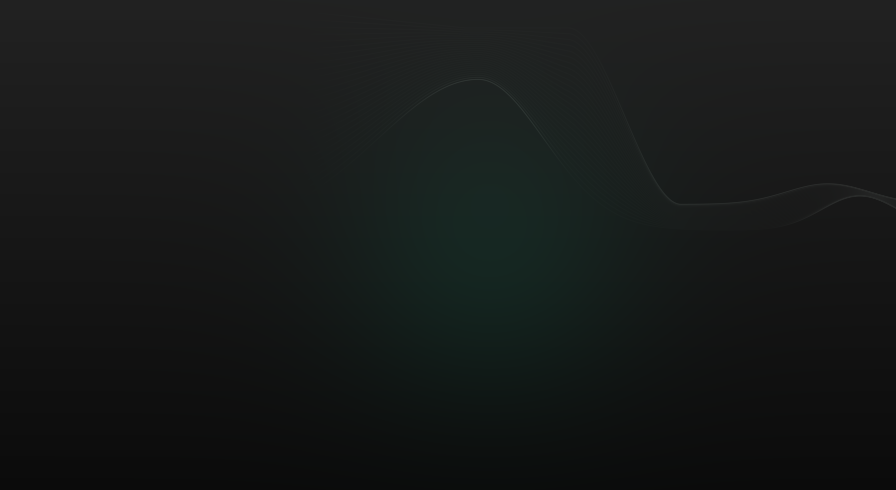
Write a Shadertoy shader that draws this background.

```glsl
float bell(float x, float center, float width) {
    float t = (x - center) / width;
    return exp(-t * t);
}

// Lower edge of the ribbon: a lopsided crest, then a small swell
float lowerEdge(float x) {
    float crestWidth = x < 0.976 ? 0.29 : 0.189;
    return 0.53 + 0.308 * bell(x, 0.976, crestWidth) + 0.07 * bell(x, 1.755, 0.11);
}

// Upper edge of the ribbon: a high shelf falling into a shallow trough
float upperEdge(float x) {
    float shelf = 0.36 * (1.0 - smoothstep(1.16, 1.39, x));
    return 0.583 + shelf + 0.042 * bell(x, 1.69, 0.12) + 0.1 * max(0.95 - x, 0.0);
}

// Soft strands spread evenly between the two edges
float ribbon(vec2 p) {
    const int STRANDS = 26;
    float stepX = 0.002;
    float low = lowerEdge(p.x);
    float high = upperEdge(p.x);
    float lowSlope = (lowerEdge(p.x + stepX) - low) / stepX;
    float highSlope = (upperEdge(p.x + stepX) - high) / stepX;
    float width = max(0.0022, 0.8 / iResolution.y);

    // Each edge shines along its own stretch of the ribbon
    float lowShine = smoothstep(0.74, 0.96, p.x) * (1.0 - smoothstep(1.06, 1.17, p.x))
                   + smoothstep(1.56, 1.72, p.x);
    float highShine = smoothstep(1.2, 1.38, p.x);
    float innerShine = 0.14 * smoothstep(0.6, 0.76, p.x);

    float light = 0.0;
    for (int i = 0; i < STRANDS; i++) {
        float k = float(i) / float(STRANDS - 1);
        float slope = mix(lowSlope, highSlope, k);
        float d = abs(p.y - mix(low, high, k)) * inversesqrt(1.0 + slope * slope);
        float shine = innerShine + lowShine * pow(1.0 - k, 24.0) + highShine * pow(k, 24.0);
        light += shine * (1.0 - smoothstep(0.0, width, d));
    }
    return min(light, 1.2);
}

void mainImage(out vec4 fragColor, in vec2 fragCoord) {
    vec2 p = fragCoord / iResolution.y;
    p.x += 0.5 * (1.8286 - iResolution.x / iResolution.y);

    // Charcoal falling to near black
    vec3 color = vec3(mix(0.043, 0.131, p.y));

    // Deep green glow
    float glow = bell(length(p - vec2(1.0, 0.475)), 0.0, 0.31);
    color += vec3(0.0, 0.067, 0.047) * glow;

    // Fine pale strands
    color += vec3(0.055, 0.06, 0.057) * ribbon(p);

    fragColor = vec4(color, 1.0);
}
```
